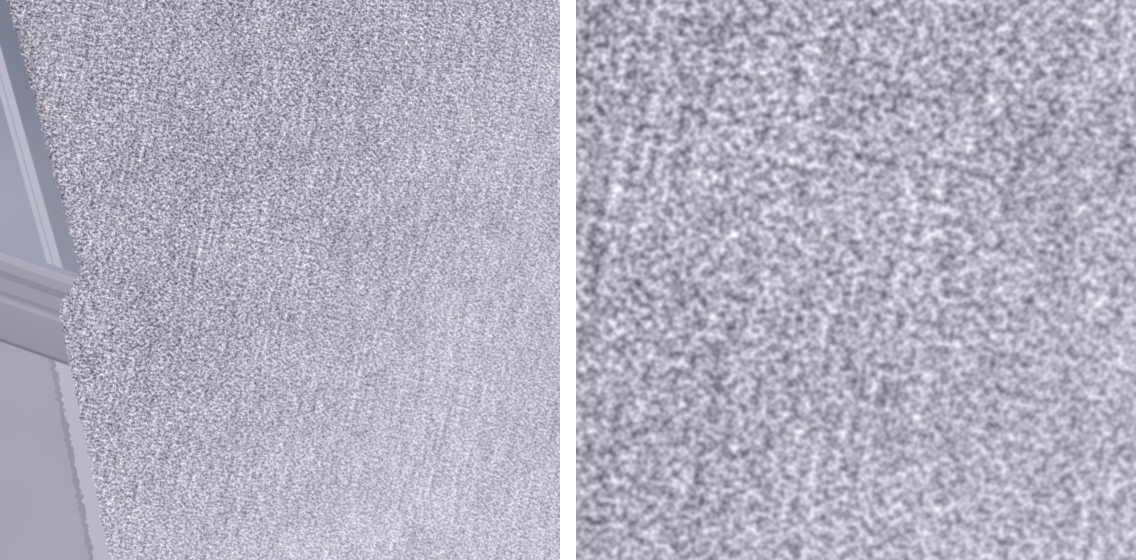
Left: the whole. Right: its middle third, enlarged.
A Shadertoy shader for this texture:

```glsl
// Pale lilac-grey woven cloth with a fine mottled grain, beside a painted panel.
// Layered gradient noise makes the weave; soft bands along slanted lines
// make the mouldings and the rail at the left.

float gradientDot(vec2 cell, vec2 offset) {
    float angle = 6.2832 * fract(sin(dot(cell, vec2(127.1, 311.7))) * 43758.55);
    return dot(vec2(cos(angle), sin(angle)), offset);
}

float gradientNoise(vec2 p) {
    vec2 cell = floor(p), f = fract(p);
    vec2 w = f * f * f * (f * (f * 6.0 - 15.0) + 10.0);
    float low = mix(gradientDot(cell, f),
                    gradientDot(cell + vec2(1, 0), f - vec2(1, 0)), w.x);
    float high = mix(gradientDot(cell + vec2(0, 1), f - vec2(0, 1)),
                     gradientDot(cell + vec2(1, 1), f - vec2(1, 1)), w.x);
    return mix(low, high, w.y);
}

mat2 rotation(float a) {
    return mat2(cos(a), sin(a), -sin(a), cos(a));
}

// Soft-edged band covering start < x < end
float band(float start, float end, float x) {
    return smoothstep(start - 0.002, start + 0.002, x)
         - smoothstep(end - 0.002, end + 0.002, x);
}

// Left border of the cloth at a given height
float clothEdge(float y) {
    return mix(0.195 - 0.2 * y, 0.285 - 0.272 * y, smoothstep(0.44, 0.53, y));
}

vec3 cloth(vec2 uv) {
    vec2 thread = rotation(0.22) * uv;

    // Broad light, strongest at the lower right
    float glow = smoothstep(0.55, 1.45, uv.x + 0.75 * (1.0 - uv.y));
    float light = 0.673 + 0.075 * glow + 0.03 * smoothstep(0.25, 0.0, uv.y);
    light += 0.035 * gradientNoise(uv * 4.0 + 7.3);
    light += 0.035 * gradientNoise(uv * 13.0 + 2.1);

    // Fine grain, calmer where the light is strong
    float grain = 0.75 * gradientNoise(thread * vec2(165, 195))
                + 0.5 * gradientNoise(rotation(0.9) * uv * 300.0 + 31.7)
                + 0.3 * gradientNoise(rotation(-0.4) * uv * 80.0 + 11.9);
    light += grain * mix(0.43, 0.26, glow);

    // Faint long threads and a hint of twill at the right
    light += 0.07 * gradientNoise(thread * vec2(75, 12) + 5.0);
    light += 0.04 * gradientNoise(rotation(0.08) * uv * vec2(110, 20) + 9.0);
    float twill = sin(dot(uv, vec2(560, 790)));
    light += 0.014 * twill * smoothstep(0.7, 1.0, uv.x);
    return light + vec3(0.0, -0.01, 0.04);
}

vec3 panel(vec2 uv, float gap) {
    // Flat paint, darker toward the top
    vec3 lower = vec3(0.645, 0.645, 0.70);
    vec3 upper = mix(vec3(0.63, 0.64, 0.70), vec3(0.55, 0.57, 0.64),
                     smoothstep(0.6, 1.0, uv.y));
    float isUpper = smoothstep(0.38, 0.5, uv.y);
    vec3 color = mix(lower, upper, isUpper);
    color += 0.02 * gradientNoise(uv * 7.0);

    // Upper moulding: shaded recess, bright ridge, fine groove
    float across = uv.x - (0.83 - uv.y) * 0.28;
    color -= 0.07 * isUpper * smoothstep(0.022, 0.03, across);
    color = mix(color, vec3(0.73, 0.73, 0.79), isUpper * band(0.0, 0.025, across));
    color -= 0.07 * isUpper * band(0.009, 0.012, across);

    // Lower moulding along the cloth
    float isLower = 1.0 - isUpper;
    color = mix(color, vec3(0.73, 0.72, 0.77), isLower * band(-0.01, 0.026, gap));
    color -= 0.06 * isLower * band(0.026, 0.036, gap);

    // Sloping rail with stepped profile
    float rail = uv.y + 0.35 * uv.x;
    vec3 railColor = vec3(0.60, 0.60, 0.66) + 0.3 * (rail - 0.47);
    railColor += 0.05 * band(0.535, 0.55, rail) + 0.05 * band(0.462, 0.47, rail);
    railColor -= 0.06 * band(0.505, 0.518, rail) + 0.05 * band(0.475, 0.482, rail);
    railColor -= 0.09 * band(0.39, 0.396, rail);
    color = mix(color, railColor, band(0.39, 0.56, rail));
    return color;
}

void mainImage(out vec4 fragColor, in vec2 fragCoord) {
    vec2 uv = fragCoord / iResolution.xy;

    // Slightly frayed border between paint and cloth
    float fray = 0.006 * gradientNoise(uv * 110.0);
    float gap = clothEdge(uv.y) - uv.x + fray;
    float clothMask = smoothstep(0.002, -0.002, gap);

    vec3 color = mix(panel(uv, gap), cloth(uv), clothMask);
    color -= 0.05 * clothMask * smoothstep(-0.02, 0.0, gap) * smoothstep(0.3, 0.6, uv.y);
    fragColor = vec4(clamp(color, 0.0, 1.0), 1.0);
}
```
